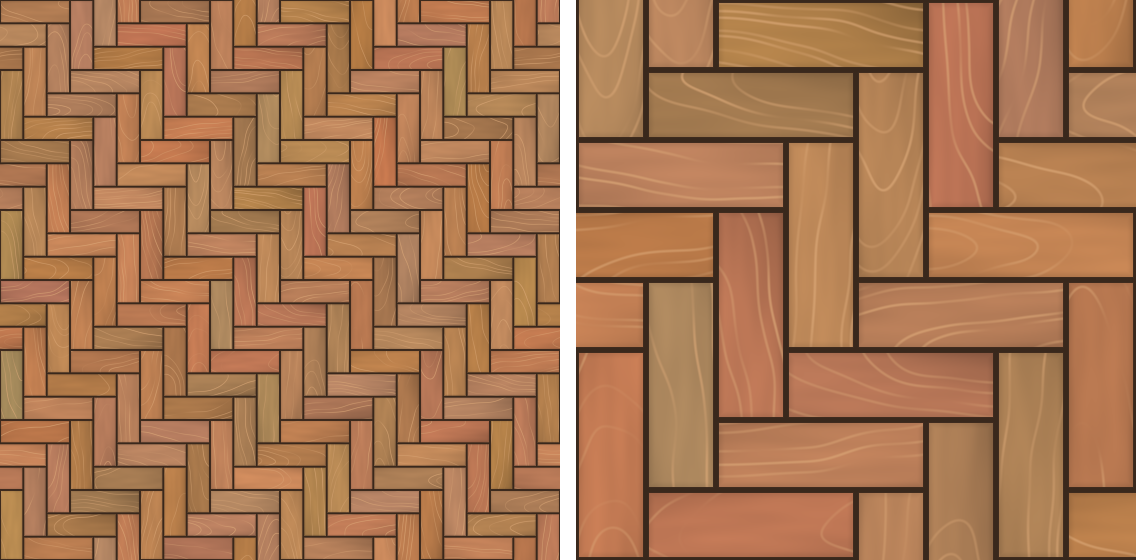
Left: the whole. Right: its middle third, enlarged.
This pattern is drawn by a Shadertoy shader. Its source:

```glsl
// Herringbone parquet: 1x3 wooden planks on a 24x24 grid, stepping one cell per row.
// Each plank gets its own tint, soft shading and pale growth-ring strokes; dark joints
// lie between. Plank ids wrap at the grid size, so the floor tiles in both directions.

const float GRID = 24.0;

vec4 hash4(vec2 p) {
    vec4 a = fract(p.xyxy * vec4(0.1031, 0.1030, 0.0973, 0.1099));
    a += dot(a, a.wzxy + 33.33);
    return fract((a.xxyz + a.yzzw) * a.zywx);
}

float cornerSlope(vec2 lattice, vec2 offset) {
    float angle = 6.2832 * hash4(lattice).x;
    return dot(vec2(cos(angle), sin(angle)), offset);
}

float gradientNoise(vec2 p) {
    vec2 i = floor(p), f = fract(p);
    vec2 w = f * f * f * (f * (f * 6.0 - 15.0) + 10.0);
    vec2 e = vec2(1.0, 0.0);
    return mix(mix(cornerSlope(i, f), cornerSlope(i + e.xy, f - e.xy), w.x),
               mix(cornerSlope(i + e.yx, f - e.yx), cornerSlope(i + e.xx, f - e.xx), w.x), w.y);
}

// Stretched rings around a centre beyond one end of the plank
float ringField(vec2 q, vec2 id, vec4 h) {
    vec2 centre = vec2(1.5 + sign(h.x - 0.5) * (1.8 + 2.2 * h.z), mix(-0.8, 1.8, h.y));
    float radius = length((q - centre) * vec2(0.22, 1.0));
    return 7.0 * radius + 0.9 * gradientNoise(q * vec2(0.8, 1.1) + id * 5.0);
}

// Strength of the pale strokes; q runs along and across the plank
float grainStrokes(vec2 q, vec2 id, float pixel) {
    vec4 h = hash4(id + 71.0);
    vec2 e = vec2(0.01, 0.0);
    float field = ringField(q, id, h);
    vec2 slope = vec2(ringField(q + e.xy, id, h), ringField(q + e.yx, id, h)) - field;
    float ring = floor(field);
    vec4 r = hash4(id + vec2(ring * 3.0 + 131.0, 37.0));
    float d = abs(field - ring - mix(0.25, 0.75, r.x)) / max(length(slope) / e.x, 0.5);
    float width = max(0.035, pixel);
    float stroke = (1.0 - smoothstep(0.0, width, d)) * 0.035 / width;
    float fade = smoothstep(-0.5, 0.15, gradientNoise(q * vec2(0.7, 0.4) + id * 3.0 + ring));
    return stroke * fade * step(0.4, r.y) * mix(0.45, 0.9, r.z);
}

void mainImage(out vec4 fragColor, in vec2 fragCoord) {
    vec2 p = fragCoord / iResolution.xy * GRID;
    float pixel = GRID / min(iResolution.x, iResolution.y);

    // Herringbone: three cells of a lying plank, then three of upright ones
    vec2 cell = floor(p);
    float phase = mod(cell.x - cell.y + GRID - 1.0, 6.0);
    bool lying = phase < 2.5;
    vec2 corner = cell - (lying ? vec2(phase, 0.0) : vec2(0.0, 5.0 - phase));
    vec2 size = lying ? vec2(3.0, 1.0) : vec2(1.0, 3.0);
    vec2 local = p - corner;
    vec2 id = mod(corner, GRID);
    vec2 q = lying ? local : local.yx;

    // Plank tint: tan to orange, pink to plain, grey to warm
    vec4 h = hash4(id + 11.0);
    vec3 wood = vec3(0.675, 0.472, 0.315)
        + (h.x - 0.5) * vec3(0.02, 0.08, 0.05)
        + (h.y - 0.5) * vec3(0.08, -0.01, 0.05)
        + (h.z - 0.5) * vec3(0.08, 0.01, -0.05);

    // Soft sheen fading towards one side, slanted differently on each plank
    vec4 s = hash4(id + 53.0);
    float angle = mix(-1.1, 1.1, s.x);
    float t = dot(vec2(cos(angle), sin(angle)), local / size - 0.5) + mix(-0.1, 0.35, s.y);
    wood *= 1.065 - 0.26 * t * t;
    wood *= 1.0 + 0.05 * gradientNoise(q * vec2(0.9, 5.0) + id * 7.0);

    // Pale growth rings
    wood = mix(wood, vec3(0.86, 0.66, 0.47), 0.75 * grainStrokes(q, id, pixel));

    // Darkened rim and joint
    vec2 inset = min(local, size - local);
    float edge = min(inset.x, inset.y);
    wood *= mix(0.92, 1.0, smoothstep(0.03, 0.14, edge));
    float joint = 1.0 - smoothstep(0.042 - 0.6 * pixel, 0.042 + 0.6 * pixel, edge);
    fragColor = vec4(mix(wood, vec3(0.225, 0.155, 0.11), joint), 1.0);
}
```
